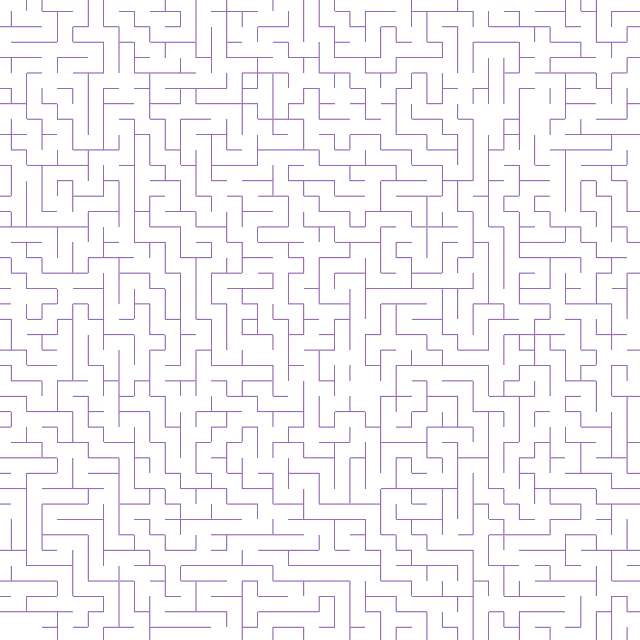
Give the GLSL for this pattern, as a WebGL 2 fragment shader.

```glsl
#version 300 es
precision highp float;
precision highp int;

#define CELLS 41.57              // maze cells across the canvas
#define OFFSET vec2(0.27, 0.17)  // grid shift, in cells
#define WALL_WIDTH 0.042         // in cells
#define SOFTNESS 1.12            // edge filter, in pixels
#define PAPER vec3(1.0)
#define INDIGO vec3(0.294, 0.0, 0.51)
#define REGION 18                // cells per separately carved region
#define MARGIN 7                 // furthest a region border may wander
#define WINDOW 32                // REGION + 2 * MARGIN, one bit per cell
#define ROUGHNESS 0.37           // wander frequency of region borders
#define DOORS 0.1                // share of openings along region borders

uniform vec2 u_resolution;
out vec4 fragColor;

uint hash(uint n) {
    n = n * 747796405u + 2891336453u;
    n = ((n >> ((n >> 28u) + 4u)) ^ n) * 277803737u;
    return (n >> 22u) ^ n;
}

uint hash(ivec3 v) {
    return hash(uint(v.x) + hash(uint(v.y) + hash(uint(v.z))));
}

float random(ivec3 v) {
    return float(hash(v) >> 8u) / float(1 << 24);
}

// Gradient noise along one axis, within -0.5 .. 0.5
float gradientNoise(float x, int line, int axis) {
    float cell = floor(x), f = x - cell;
    float g0 = random(ivec3(int(cell), line, axis)) * 2.0 - 1.0;
    float g1 = random(ivec3(int(cell) + 1, line, axis)) * 2.0 - 1.0;
    return mix(g0 * f, g1 * (f - 1.0), smoothstep(0.0, 1.0, f));
}

// Wandering border that opens region number k on one axis
int border(int k, int along, int axis) {
    float wander = gradientNoise(float(along) * ROUGHNESS + 0.5, k, axis);
    return k * REGION + int(floor(2.0 * float(MARGIN) * wander));
}

int regionIndex(int pos, int along, int axis) {
    int k = int(floor((float(pos) + 0.5) / float(REGION)));
    if (pos < border(k, along, axis)) return k - 1;
    return pos >= border(k + 1, along, axis) ? k + 1 : k;
}

ivec2 regionOf(ivec2 cell) {
    return ivec2(regionIndex(cell.x, cell.y, 0), regionIndex(cell.y, cell.x, 1));
}

ivec2 stepTo(int d) {
    return (d & 1) == 0 ? ivec2(1 - d, 0) : ivec2(0, 2 - d);
}

// Carves the region by depth-first search until the passage a-b is decided
bool isOpen(ivec2 a, ivec2 b) {
    ivec2 region = regionOf(a);
    if (region != regionOf(b)) return random(ivec3(a + b, 7)) < DOORS;

    // Bit rows of unvisited cells, and the two bits of each arrival direction
    uint unvisited[WINDOW], cameLow[WINDOW], cameHigh[WINDOW];
    ivec2 origin = region * REGION - MARGIN;
    for (int i = 0; i < WINDOW; i++) {
        unvisited[i] = cameLow[i] = cameHigh[i] = 0u;
    }
    for (int x = 0; x < WINDOW; x++) {
        int top = border(region.y + 1, origin.x + x, 1) - origin.y;
        int y = border(region.y, origin.x + x, 1) - origin.y;
        for (; y < top; y++) unvisited[y] |= 1u << x;
    }
    for (int y = 0; y < WINDOW; y++) {
        int left = border(region.x, origin.y + y, 0) - origin.x;
        int right = border(region.x + 1, origin.y + y, 0) - origin.x;
        unvisited[y] &= (~0u << left) & (~0u >> (WINDOW - right));
    }

    a -= origin;
    b -= origin;
    ivec2 start = ivec2(WINDOW / 2), at = start;
    unvisited[at.y] &= ~(1u << at.x);
    uint seed = hash(ivec3(region, 3));
    for (int n = 0; n < 2 * WINDOW * WINDOW; n++) {
        seed = hash(seed);
        bool moved = false;
        for (int i = 0; i < 4 && !moved; i++) {
            int d = (int(seed >> 8u) ^ i) & 3;
            ivec2 next = at + stepTo(d);
            if (next != (next & (WINDOW - 1))) continue;
            uint bit = 1u << next.x;
            if ((unvisited[next.y] & bit) == 0u) continue;
            if ((at == a && next == b) || (at == b && next == a)) return true;
            unvisited[next.y] &= ~bit;
            if ((d & 1) != 0) cameLow[next.y] |= bit;
            if ((d & 2) != 0) cameHigh[next.y] |= bit;
            at = next;
            moved = true;
        }
        if (((unvisited[a.y] >> a.x) & (unvisited[b.y] >> b.x) & 1u) == 0u
            && (((unvisited[a.y] >> a.x) | (unvisited[b.y] >> b.x)) & 1u) == 0u) return false;
        if (!moved) {
            if (at == start) break;
            uint low = (cameLow[at.y] >> at.x) & 1u, high = (cameHigh[at.y] >> at.x) & 1u;
            at -= stepTo(int(low + 2u * high));
        }
    }
    return true;
}

void main() {
    vec2 p = gl_FragCoord.xy / u_resolution.y * CELLS + OFFSET;
    float soft = SOFTNESS * CELLS / u_resolution.y;
    vec2 line = floor(p + 0.5), d = abs(p - line);
    // Box-filtered wall coverage: x for upright walls, y for level ones
    vec2 ink = clamp((WALL_WIDTH + soft) * 0.5 - d, 0.0, min(WALL_WIDTH, soft)) / soft;
    ivec2 cell = ivec2(floor(p)), edge = ivec2(line);
    if (ink.x > 0.0 && isOpen(ivec2(edge.x - 1, cell.y), ivec2(edge.x, cell.y))) ink.x = 0.0;
    if (ink.y > 0.0 && isOpen(ivec2(cell.x, edge.y - 1), ivec2(cell.x, edge.y))) ink.y = 0.0;
    fragColor = vec4(mix(PAPER, INDIGO, max(ink.x, ink.y)), 1.0);
}
```
